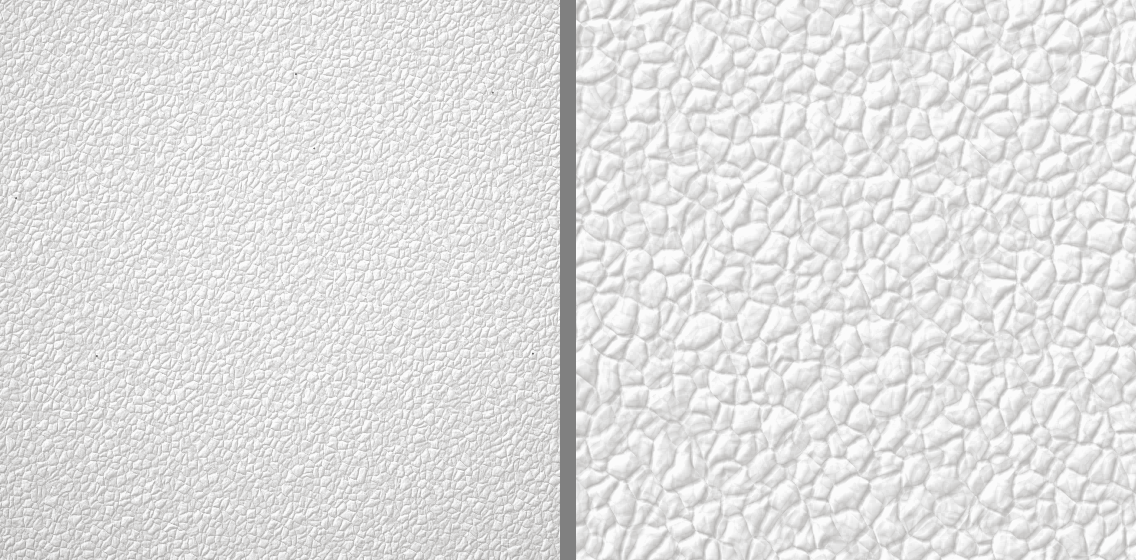
Left, the full canvas; right, a detail of the centre.
A WebGL 2 fragment shader for this texture:

```glsl
#version 300 es
precision highp float;

// White embossed leather: irregular rounded pebbles split by thin creases.
// Two layers of weighted cells form a height field, lit obliquely from the
// upper left, with a broad soft falloff, fine grain and a few dark specks.

#define PEBBLES 76.0        // coarse cells across the canvas
#define FINE_RATIO 1.75     // fine cells per coarse cell
#define FINE_AMOUNT 0.30    // height of the fine layer
#define SIZE_SPREAD 0.48    // variation of pebble size
#define ROUNDNESS 0.35      // width of the pebble shoulders
#define RELIEF 0.42         // strength of the oblique light
#define RELIEF_LIMIT 0.18   // largest change made by the light
#define CREASE_SHADE 0.10   // darkening inside the creases
#define BASE_TONE 0.905
#define FALLOFF 0.13
#define GRAIN 0.035
#define SPECK_CHANCE 0.12

uniform vec2 u_resolution;
out vec4 fragColor;

vec3 hash3(vec2 p) {
    vec3 q = fract(p.xyx * vec3(0.1031, 0.1030, 0.0973));
    q += dot(q, q.yxz + 33.33);
    return fract((q.xxy + q.yzz) * q.zyx);
}

vec2 smoothNoise(vec2 p) {
    vec2 i = floor(p);
    vec2 f = fract(p);
    f = f * f * (3.0 - 2.0 * f);
    vec2 low = mix(hash3(i).xy, hash3(i + vec2(1, 0)).xy, f.x);
    vec2 high = mix(hash3(i + vec2(0, 1)).xy, hash3(i + vec2(1, 1)).xy, f.x);
    return mix(low, high, f.y) - 0.5;
}

// Domed cells of unequal size; the height is zero on every border.
float pebbleHeight(vec2 p) {
    vec2 cell = floor(p);
    float nearest = 9.0;
    float second = 9.0;
    float size = 0.0;
    for (int y = -2; y <= 2; y++) {
        for (int x = -2; x <= 2; x++) {
            vec2 id = cell + vec2(x, y);
            vec3 rnd = hash3(id + 100.0);
            float d = length(id + 0.05 + 0.9 * rnd.xy - p) - SIZE_SPREAD * rnd.z;
            if (d < nearest) {
                second = nearest;
                nearest = d;
                size = rnd.z;
            } else {
                second = min(second, d);
            }
        }
    }
    float border = second - nearest;
    return (0.4 + 0.6 * size) * border / (border + ROUNDNESS);
}

// Leans and stretches the cells, then stacks the two layers.
float surfaceHeight(vec2 p) {
    vec2 along = normalize(vec2(0.50, 0.85));
    vec2 across = vec2(along.y, -along.x);
    vec2 q = vec2(dot(p, across) * 1.10, dot(p, along) * 0.88);
    q += 0.5 * smoothNoise(q * 0.6) + 0.22 * smoothNoise(q * 1.9 + 40.0);
    return pebbleHeight(q) + FINE_AMOUNT * pebbleHeight(q * FINE_RATIO + 17.0);
}

// Rare dark dots, one candidate per square of a loose grid.
float specks(vec2 uv) {
    vec2 grid = uv * 5.0;
    vec3 rnd = hash3(floor(grid) + 7.0);
    float d = length(fract(grid) - 0.1 - 0.8 * rnd.xy) / 5.0;
    float dot_ = 1.0 - smoothstep(0.0008, 0.0026, d);
    return dot_ * step(rnd.z, SPECK_CHANCE);
}

void main() {
    vec2 uv = gl_FragCoord.xy / u_resolution.y;
    vec2 p = uv * PEBBLES;

    // Slope towards the light
    vec2 stepToLight = 0.12 * normalize(vec2(-0.60, 0.80));
    float lit = surfaceHeight(p + stepToLight);
    float shaded = surfaceHeight(p - stepToLight);
    float relief = RELIEF_LIMIT * tanh((shaded - lit) * RELIEF / RELIEF_LIMIT);
    float crease = CREASE_SHADE * (0.5 * (lit + shaded) - 0.42);

    // Broad light, brightest above the middle
    vec2 away = uv - vec2(0.55, 0.68);
    float tone = BASE_TONE - FALLOFF * dot(away, away);

    float grain = GRAIN * (hash3(floor(uv * 512.0) + 300.0).x - 0.5);
    tone += relief + crease + grain;
    tone *= 1.0 - 0.55 * specks(uv);

    // Shadows lean slightly warm, highlights stay neutral
    vec3 tint = mix(vec3(1.0, 0.994, 0.989), vec3(1.0), smoothstep(0.76, 0.92, tone));
    fragColor = vec4(clamp(tone * tint, 0.0, 0.985), 1.0);
}
```
